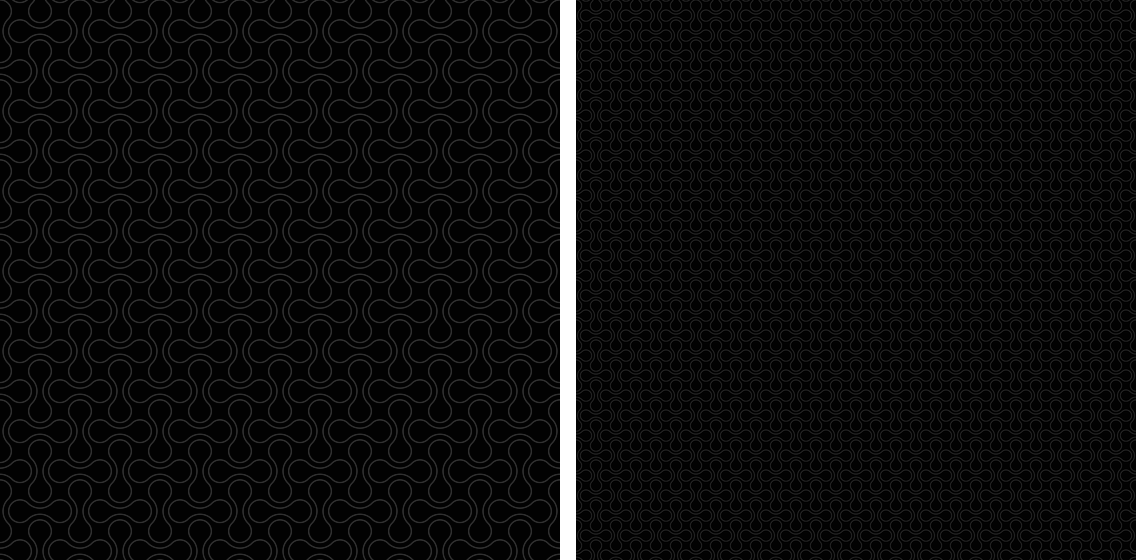
Left: one tile. Right: repeated 2 by 2.
Give the GLSL for this pattern, as a Shadertoy shader.

```glsl
// Thin grey outlines of interlocking dumbbells, alternately lying and standing, on black.

const float CELLS = 14.0;          // even, so the alternation wraps at the edges
const float LOBE_RADIUS = 0.283;   // in cells
const float WAIST_RADIUS = sqrt(0.5) - LOBE_RADIUS;  // makes the two arcs meet tangentially

// Signed distance to a lying dumbbell whose lobes are centred at x = -0.5 and 0.5
float dumbbell(vec2 p) {
    p = abs(p);
    return p.x + p.y < 0.5
        ? WAIST_RADIUS - length(p - vec2(0.0, 0.5))
        : length(p - vec2(0.5, 0.0)) - LOBE_RADIUS;
}

// Distance to the closest outline; lobes reach into the neighbouring cells
float outlineDistance(vec2 p) {
    vec2 home = round(p);
    float nearest = 1.0;
    for (int y = -1; y <= 1; y++) {
        for (int x = -1; x <= 1; x++) {
            vec2 cell = home + vec2(x, y);
            vec2 local = p - cell;
            bool standing = mod(cell.x + cell.y, 2.0) > 0.5;
            nearest = min(nearest, abs(dumbbell(standing ? local.yx : local)));
        }
    }
    return nearest;
}

void mainImage(out vec4 fragColor, in vec2 fragCoord) {
    vec2 p = fragCoord / iResolution.xy * CELLS - vec2(0.0, 0.22);
    float pixel = CELLS / min(iResolution.x, iResolution.y);

    // Line with edges softened over one pixel
    float edge = outlineDistance(p) - 0.018;
    float line = 1.0 - smoothstep(-0.5 * pixel, 0.5 * pixel, edge);

    fragColor = vec4(mix(vec3(0.007), vec3(0.19), line), 1.0);
}
```
